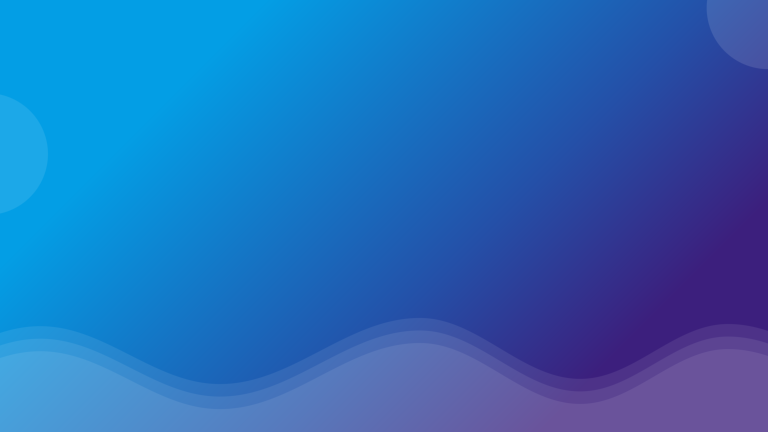
This background is drawn by a Shadertoy shader. Its source:

```glsl
// Diagonal cyan to purple gradient with pale circles and layered translucent waves.

const vec3 CYAN   = vec3(0.012, 0.620, 0.898);
const vec3 BLUE   = vec3(0.141, 0.314, 0.659);
const vec3 PURPLE = vec3(0.235, 0.122, 0.490);
const vec3 WHITE  = vec3(1.0);

const int WAVE_LAYERS = 3;
const float LAYER_DROP = 0.029;
const float LAYER_ALPHA = 0.085;

// Alternating crests and troughs of the wave, in units of canvas height.
const int TURNS = 7;
const vec2 TURN[TURNS] = vec2[TURNS](
    vec2(-0.324, 0.111), vec2(0.093, 0.245), vec2(0.509, 0.111),
    vec2(0.972, 0.264), vec2(1.343, 0.123), vec2(1.685, 0.250),
    vec2(2.106, 0.111));

// Coverage of a signed distance: 1 inside, 0 outside.
float coverage(float dist, float pixel) {
    return 1.0 - smoothstep(-0.75 * pixel, 0.75 * pixel, dist);
}

float circle(vec2 p, vec2 center, float radius) {
    return length(p - center) - radius;
}

// Three-stop gradient running from the top left to the bottom right.
vec3 diagonalGradient(vec2 p) {
    float s = p.x + 1.0 - p.y;
    vec3 color = mix(CYAN, BLUE, clamp((s - 0.613) / 1.042, 0.0, 1.0));
    return mix(color, PURPLE, clamp((s - 1.655) / 0.590, 0.0, 1.0));
}

// Height (x) and slope (y) of the wave, joined by cosine easing.
vec2 wave(float x) {
    vec2 result = vec2(TURN[0].y, 0.0);
    for (int i = 0; i < TURNS - 1; i++) {
        vec2 a = TURN[i];
        vec2 b = TURN[i + 1];
        if (x >= a.x) {
            float angle = 3.14159 * clamp((x - a.x) / (b.x - a.x), 0.0, 1.0);
            float rise = b.y - a.y;
            result.x = a.y + rise * (0.5 - 0.5 * cos(angle));
            result.y = rise * 1.5708 * sin(angle) / (b.x - a.x);
        }
    }
    return result;
}

void mainImage(out vec4 fragColor, in vec2 fragCoord) {
    float pixel = 1.0 / iResolution.y;
    vec2 p = fragCoord * pixel;
    float aspect = iResolution.x * pixel;

    vec3 color = diagonalGradient(p);

    // Circles cut off by the canvas edges
    float leftCircle = circle(p, vec2(-0.030, 0.6435), 0.141);
    float rightCircle = circle(p, vec2(aspect, 0.982), 0.142);
    color = mix(color, WHITE, 0.10 * coverage(leftCircle, pixel));
    color = mix(color, WHITE, 0.12 * coverage(rightCircle, pixel));

    // Stacked translucent waves
    vec2 crest = wave(p.x);
    float steepness = sqrt(1.0 + crest.y * crest.y);
    for (int i = 0; i < WAVE_LAYERS; i++) {
        float dist = (p.y - crest.x + float(i) * LAYER_DROP) / steepness;
        color = mix(color, WHITE, LAYER_ALPHA * coverage(dist, pixel));
    }

    fragColor = vec4(color, 1.0);
}
```
